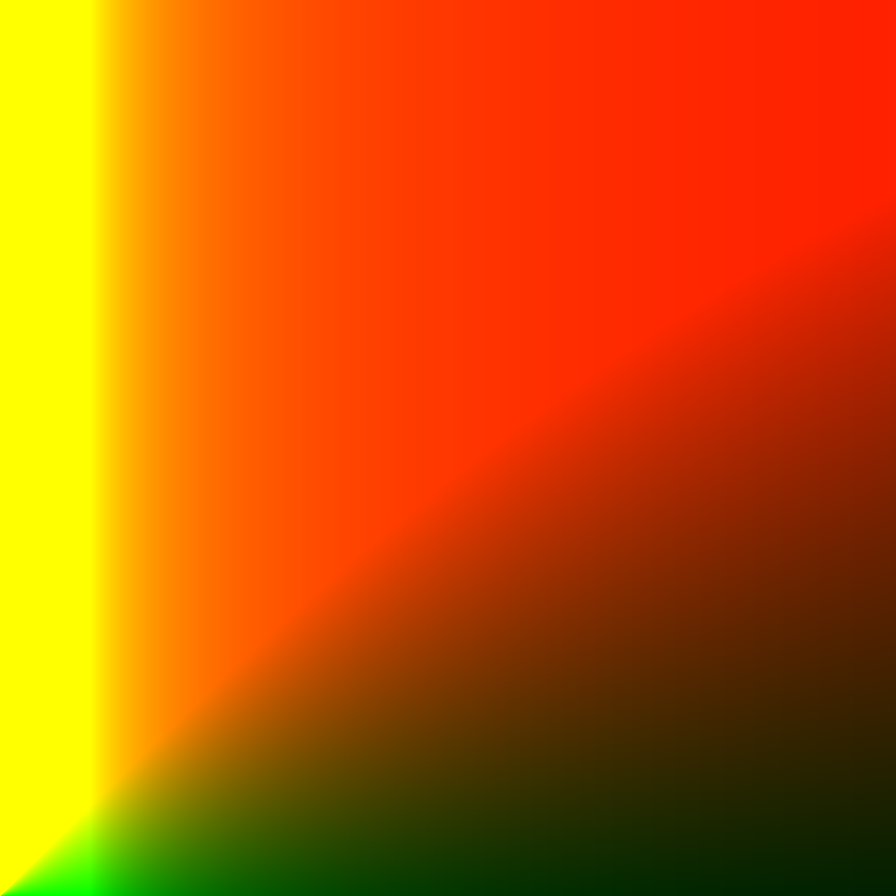
Give the GLSL for this background, as a WebGL 1 fragment shader.

```glsl
precision highp float;

uniform vec2 u_resolution;

const float GREEN_REACH = 0.1;   // angle up to which green stays saturated
const float RED_SLOPE = 1.0;     // steepness of the red boundary at the corner
const float MIN_DIVISOR = 0.0001;

// Saturated on the left, then fading with the inverse of the angle
float greenFalloff(float x) {
    return GREEN_REACH / max(atan(x), MIN_DIVISOR);
}

// Full above the curve y = atan(x), darkening towards the floor
float redRamp(vec2 p) {
    return tan(p.y) / max(RED_SLOPE * p.x, MIN_DIVISOR);
}

void main() {
    vec2 uv = gl_FragCoord.xy / u_resolution;
    vec3 color = vec3(redRamp(uv), greenFalloff(uv.x), 0.0);
    gl_FragColor = vec4(clamp(color, 0.0, 1.0), 1.0);
}
```
